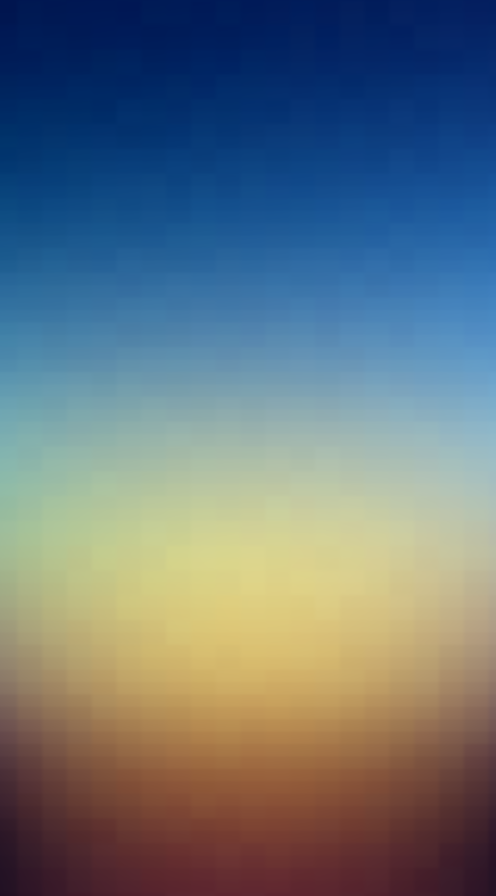
A WebGL 1 fragment shader for this background:

```glsl
precision highp float;
// Blurred dusk sky with a faint mosaic: deep blue over a yellow glow and a dark red horizon.

uniform vec2 u_resolution;

// Sky colours down the centre line, evenly spaced from top to bottom
const vec3 NIGHT  = vec3(0.000, 0.105, 0.345);
const vec3 NAVY   = vec3(0.020, 0.195, 0.440);
const vec3 BLUE   = vec3(0.110, 0.345, 0.580);
const vec3 STEEL  = vec3(0.333, 0.529, 0.682);
const vec3 MIST   = vec3(0.647, 0.725, 0.667);
const vec3 GLOW   = vec3(0.855, 0.831, 0.553);
const vec3 AMBER  = vec3(0.831, 0.710, 0.415);
const vec3 RUST   = vec3(0.580, 0.365, 0.230);
const vec3 MAROON = vec3(0.373, 0.153, 0.188);
const float LAST_STOP = 8.0;

// Colour shifts toward the sides, with the depth and width of each band
const vec3 EDGE_SHADE  = vec3(-0.30, -0.23, -0.05);
const vec3 SHADE_DEPTH = vec3(0.87, 0.79, 1.00);
const vec3 SHADE_WIDTH = vec3(0.19, 0.15, 0.10);
const vec3 EDGE_HAZE   = vec3(-0.06, 0.02, 0.065);
const vec3 RIGHT_TILT  = vec3(0.035, 0.039, 0.066);
const vec3 RIGHT_WARM  = vec3(0.035, -0.010, 0.015);
const float GLOW_X = 0.51;

// Mosaic: cells across the width, rows per cell, strengths
const float COLUMNS = 20.0;
const float CELL_PHASE = 0.7;
const float ROWS_PER_CELL = 2.0;
const float STEP_MIX = 0.45;
const float STEP_SOFTNESS = 0.12;
const float CELL_TINT = 0.008;

// Bell curve over the depth, per channel
vec3 bell(float depth, vec3 center, vec3 width) {
  vec3 d = (depth - center) / width;
  return exp(-0.5 * d * d);
}

// Smooth interpolating kernel (Catmull-Rom) for a stop at distance d
float stopWeight(float d) {
  d = abs(d);
  if (d < 1.0) return 1.0 + d * d * (1.5 * d - 2.5);
  if (d < 2.0) return 2.0 + d * (-4.0 + d * (2.5 - 0.5 * d));
  return 0.0;
}

// Adds one weighted stop; alpha gathers the total weight
vec4 stop(vec3 color, float d) {
  return vec4(color, 1.0) * stopWeight(d);
}

vec3 skyGradient(float depth) {
  float p = depth * LAST_STOP;
  vec4 sum = stop(NIGHT, p)
           + stop(NAVY, p - 1.0)
           + stop(BLUE, p - 2.0)
           + stop(STEEL, p - 3.0)
           + stop(MIST, p - 4.0)
           + stop(GLOW, p - 5.0)
           + stop(AMBER, p - 6.0)
           + stop(RUST, p - 7.0)
           + stop(MAROON, p - 8.0);
  return sum.rgb / sum.a;
}

// Staircase with softened risers, centred on each cell
vec2 softSteps(vec2 p) {
  vec2 nearest = floor(p + 0.5);
  return nearest - 0.5 + smoothstep(-STEP_SOFTNESS, STEP_SOFTNESS, p - nearest);
}

vec3 hash3(vec2 cell) {
  vec3 p = fract(vec3(cell.xyx) * vec3(0.1031, 0.1030, 0.0973));
  p += dot(p, p.yzx + 33.33);
  return fract((p.xxy + p.yzz) * p.zyx) - 0.5;
}

// Random tint per cell, blended over the soft cell borders
vec3 cellTint(vec2 p) {
  vec2 q = softSteps(p) - 0.5;
  vec2 i = floor(q);
  vec2 f = q - i;
  vec3 upper = mix(hash3(i), hash3(i + vec2(1.0, 0.0)), f.x);
  vec3 lower = mix(hash3(i + vec2(0.0, 1.0)), hash3(i + 1.0), f.x);
  vec3 tint = mix(upper, lower, f.y);
  return tint + tint.g;
}

void main() {
  vec2 uv = gl_FragCoord.xy / u_resolution;
  float aspect = u_resolution.y / u_resolution.x;
  vec2 pos = vec2(uv.x, 1.0 - uv.y);

  // Snap the position partly to the mosaic
  vec2 grid = COLUMNS * vec2(1.0, aspect);
  vec2 cell = pos * grid + vec2(1.0 - CELL_PHASE, 0.0);
  vec2 rows = vec2(1.0, ROWS_PER_CELL);
  pos += STEP_MIX * (softSteps(cell * rows) / rows - cell) / grid;

  float depth = clamp(pos.y, 0.0, 1.0);
  float side = 2.0 * (pos.x - GLOW_X);
  float edge = side * side;
  vec3 color = skyGradient(depth);

  // Dark corners and haze at the edges, then blue and warm light on the right
  color += EDGE_SHADE * edge * bell(depth, SHADE_DEPTH, SHADE_WIDTH);
  color += EDGE_HAZE * edge * bell(depth, vec3(0.52), vec3(0.13));
  color += RIGHT_TILT * side * bell(depth, vec3(0.28), vec3(0.22));
  color += RIGHT_WARM * side * bell(depth, vec3(0.60), vec3(0.10));
  color += CELL_TINT * cellTint(cell);

  gl_FragColor = vec4(clamp(color, 0.0, 1.0), 1.0);
}
```
